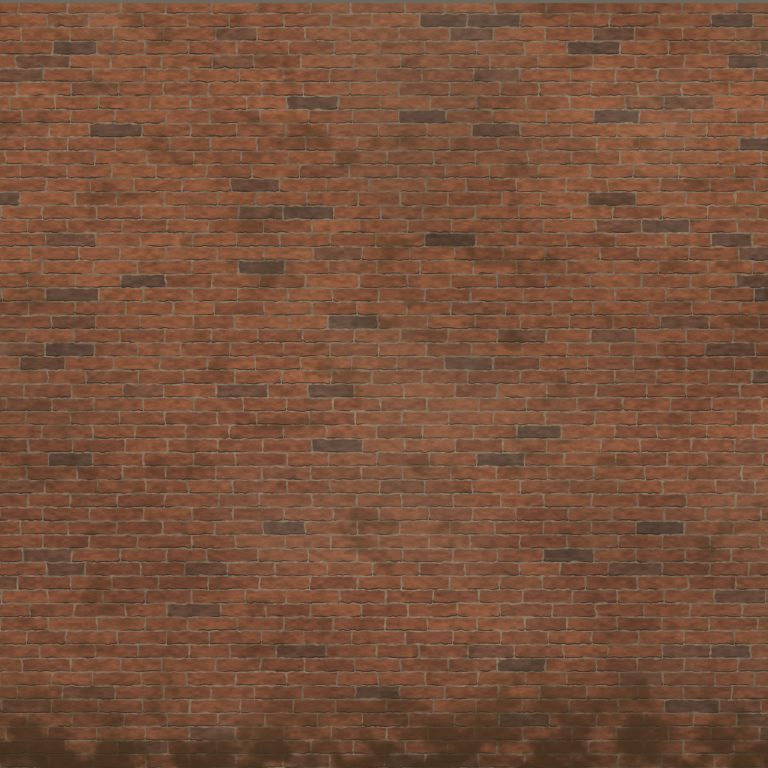
This texture is drawn by a WebGL 2 fragment shader. Its source:

```glsl
#version 300 es
precision highp float;
// Weathered brick wall: 56 staggered courses, about 16 bricks across.
// Each joint is jittered by a hash, brick edges wobble with noise, and
// layered noise adds clay grain, faded patches and grime near the ground.
uniform vec2 u_resolution;
out vec4 fragColor;

const float COURSES = 56.0;
const float BRICKS_ACROSS = 16.2;
const float JOINT_HALF = 0.0012;
const vec3 CLAY_ORANGE = vec3(0.545, 0.340, 0.232);
const vec3 CLAY_RED = vec3(0.435, 0.270, 0.200);
const vec3 CLAY_BURNT = vec3(0.335, 0.265, 0.225);
const vec3 MORTAR = vec3(0.520, 0.450, 0.370);
const vec3 GRIME = vec3(0.250, 0.180, 0.110);
const vec3 CAP = vec3(0.430, 0.410, 0.370);

float hash(vec2 p) {
  vec3 q = fract(vec3(p.xyx) * 0.1031);
  q += dot(q, q.yzx + 33.33);
  return fract((q.x + q.y) * q.z);
}

float noise(vec2 p) {
  vec2 i = floor(p), f = fract(p);
  f = f * f * (3.0 - 2.0 * f);
  float low = mix(hash(i), hash(i + vec2(1, 0)), f.x);
  float high = mix(hash(i + vec2(0, 1)), hash(i + vec2(1, 1)), f.x);
  return mix(low, high, f.y);
}

float fbm(vec2 p) {
  float sum = 0.0, weight = 0.5;
  for (int i = 0; i < 4; i++) {
    sum += weight * noise(p);
    p = p * 2.03 + 17.3;
    weight *= 0.5;
  }
  return sum / 0.9375;
}

// Position of the vertical joint at the left of a brick.
float jointAt(vec2 id) {
  return id.x + 0.2 * hash(id + 71.0);
}

float boxDistance(vec2 p, vec2 halfSize, float radius) {
  vec2 q = abs(p) - halfSize + radius;
  return length(max(q, 0.0)) + min(max(q.x, q.y), 0.0) - radius;
}

// Returns signed distance, height within the course (0 to 1) and brick id.
vec4 brickAt(vec2 uv) {
  float row = floor(uv.y * COURSES);
  float stagger = 0.5 * mod(row, 2.0) + 0.22 * hash(vec2(row, 5.0));
  float x = uv.x * BRICKS_ACROSS + stagger + 4.0;
  vec2 id = vec2(floor(x), row);
  if (x < jointAt(id)) id.x -= 1.0;
  float left = jointAt(id), right = jointAt(id + vec2(1, 0));
  float rise = fract(uv.y * COURSES);
  vec2 local = vec2((x - 0.5 * (left + right)) / BRICKS_ACROSS, (rise - 0.5) / COURSES);
  vec2 halfSize = 0.5 * vec2((right - left) / BRICKS_ACROSS, 1.0 / COURSES);
  return vec4(boxDistance(local, halfSize - JOINT_HALF, 0.0018), rise, id);
}

// Clay colour of one brick, with rare burnt ones and a surface grain.
vec3 clay(vec2 id, vec2 uv) {
  float warmth = 0.15 + 0.6 * hash(id + 13.0) + 0.35 * smoothstep(0.35, 0.75, uv.y);
  vec3 color = mix(CLAY_RED, CLAY_ORANGE, clamp(warmth, 0.0, 1.0));
  float burnt = smoothstep(0.86, 1.0, hash(id + 41.0));
  color = mix(color, CLAY_BURNT, 0.85 * burnt);
  float grain = fbm(uv * vec2(110.0, 230.0) + id * 3.1);
  return color * (0.8 + 0.4 * grain);
}

// Broad fading, soot blotches and a ragged dirty band along the ground.
vec3 weather(vec3 color, vec2 uv) {
  float patches = fbm(uv * vec2(5.0, 7.0) + 9.0);
  color *= 0.86 + 0.28 * patches;
  float dust = smoothstep(0.5, 0.75, fbm(uv * 6.0 + 37.0));
  color = mix(color, MORTAR, 0.16 * dust);
  float blotch = smoothstep(0.6, 0.8, fbm(uv * vec2(24.0, 38.0)));
  color = mix(color, GRIME, 0.3 * blotch);
  float reach = 0.05 + 0.2 * fbm(vec2(uv.x * 6.0, 3.0));
  float band = 1.0 - smoothstep(0.0, reach, uv.y);
  float dirt = band * smoothstep(0.25, 0.65, fbm(uv * vec2(28.0, 40.0) + 55.0));
  return mix(color, GRIME, 0.7 * dirt + 0.15 * band);
}

void main() {
  vec2 uv = gl_FragCoord.xy / u_resolution;
  float soft = max(0.8 / u_resolution.y, 0.0007);

  // Brick and mortar with uneven edges
  vec2 wobble = vec2(noise(uv * 130.0), noise(uv * 150.0 + 40.0)) - 0.5;
  vec4 brick = brickAt(uv + wobble * vec2(0.0022, 0.0018));
  float edge = brick.x + 0.0012 * (noise(uv * 260.0) - 0.5);
  float face = 1.0 - smoothstep(-soft, soft, edge);
  vec3 joint = MORTAR * (0.78 + 0.36 * fbm(uv * 180.0));
  vec3 color = mix(joint, clay(brick.zw, uv), face);

  // Broken shadow under the lower lip of each brick
  float lip = 1.0 - smoothstep(0.0, 0.0016, abs(edge));
  float under = 1.0 - smoothstep(0.1, 0.3, brick.y);
  color *= 1.0 - 0.4 * lip * under * smoothstep(0.25, 0.7, noise(uv * vec2(60.0, 90.0)));

  // Weathering and the grey strip along the top
  color = weather(color, uv);
  color = mix(color, CAP, smoothstep(0.996 - soft, 0.996 + soft, uv.y));
  fragColor = vec4(color, 1.0);
}
```
